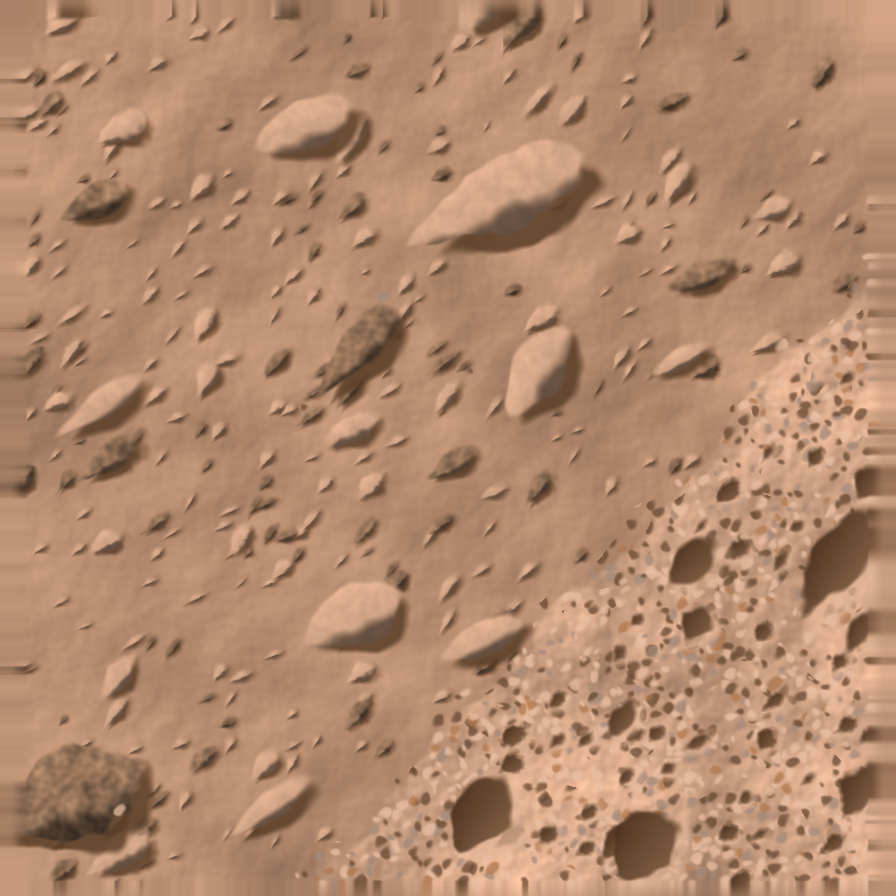
Reproduce this texture procedurally as a Shadertoy shader.

```glsl
// Dry reddish soil strewn with tapered stones, beside a pitted bank of coarse grit.

float hash(vec2 p) {
    vec3 q = fract(p.xyx * vec3(0.1031, 0.1030, 0.0973));
    q += dot(q, q.yzx + 33.33);
    return fract((q.x + q.y) * q.z);
}

vec2 hash2(vec2 p) { return vec2(hash(p), hash(p + 71.7)); }

float corner(vec2 cell, vec2 offset) {
    float a = 6.2832 * hash(cell);
    return dot(vec2(cos(a), sin(a)), offset);
}

// Gradient noise, roughly -0.7 to 0.7
float noise(vec2 p) {
    vec2 i = floor(p), f = p - i, e = vec2(1, 0);
    vec2 u = f * f * f * (f * (f * 6.0 - 15.0) + 10.0);
    return mix(mix(corner(i, f), corner(i + e, f - e), u.x),
               mix(corner(i + e.yx, f - e.yx), corner(i + 1.0, f - 1.0), u.x), u.y);
}

float height(vec2 p) {
    return noise(p * 17.0) + 0.5 * noise(p * 43.0 + 7.0) + 0.2 * noise(p * 105.0);
}

// Positive inside the grit bank at the lower right
float bankSide(vec2 p) {
    return (p.x - 0.33) * 1.08 - p.y + 0.05 * noise(p * 9.0) + 0.025 * noise(p * 34.0);
}

mat2 turned(float a) { return mat2(cos(a), -sin(a), sin(a), cos(a)); }

// Tapered blob: x = signed distance, y = position across its width
vec2 blob(vec2 q, float len, float wid, float taper) {
    float u = q.x / len;
    float v = q.y / (wid * max(1.0 + taper * u, 0.2));
    float r = pow(pow(abs(u), 1.5) + pow(abs(v), 1.5), 0.667);
    return vec2((r - 1.0) * wid, v);
}

// Stones on the open soil, lit from the upper left
vec3 addStones(vec3 col, vec2 p, float cells, float density) {
    vec2 s = p * cells, id = floor(s);
    float rough = 0.25 * noise(s * 3.5) + 0.14 * noise(s * 9.0);
    float grain = noise(p * vec2(55.0, 45.0)) + 0.6 * noise(p * 120.0);
    float soft = 0.003 * cells;
    for (int k = 0; k < 9; k++) {
        vec2 c = id + vec2(k % 3 - 1, k / 3 - 1), seed = c + cells * 3.1;
        vec2 center = c + 0.2 + 0.6 * hash2(seed + 5.0);
        vec2 place = center / cells;
        float crowd = density * (1.15 - 0.4 * place.x + 0.9 * noise(place * 4.0));
        if (hash(seed) > crowd || bankSide(place) > -0.25 / cells) continue;

        float size = mix(0.17, 0.47, hash(seed + 9.0));
        float wid = size * mix(0.3, 0.6, hash(seed + 13.0));
        float taper = mix(0.1, 0.7, hash(seed + 27.0));
        mat2 turn = turned(mix(0.4, 1.1, hash(seed + 17.0)));
        vec2 d = s - center;
        vec2 body = blob(turn * d, size, wid, taper);
        vec2 shade = blob(turn * (d - size * vec2(0.24, -0.16)), size * 0.9, wid, taper);
        body.x += rough * wid;
        shade.x += rough * wid;

        col = mix(col, vec3(0.35, 0.24, 0.15), 0.85 * smoothstep(1.5 * soft, -1.5 * soft, shade.x));
        float dull = step(0.66, hash(seed + 23.0));
        vec3 tint = mix(vec3(0.83, 0.65, 0.53), vec3(0.57, 0.44, 0.34), dull);
        tint *= 1.0 + grain * mix(0.08, 0.4, dull) + 0.08 * body.y;
        tint *= mix(0.52, 1.0, smoothstep(-0.7, -0.2, body.y + 1.4 * rough));
        col = mix(col, tint, smoothstep(soft, -soft, body.x));
    }
    return col;
}

// Shadowed hollows in the bank, with a bright far lip
vec3 addPits(vec3 col, vec2 p, float cells, float density) {
    vec2 s = p * cells, id = floor(s);
    float rough = 0.35 * noise(s * 3.0) + 0.2 * noise(s * 8.0);
    float soft = 0.0035 * cells;
    for (int k = 0; k < 9; k++) {
        vec2 c = id + vec2(k % 3 - 1, k / 3 - 1), seed = c + cells * 7.3;
        vec2 center = c + 0.2 + 0.6 * hash2(seed + 3.0);
        if (hash(seed) > density || bankSide(center / cells) < 0.35 / cells) continue;
        float size = mix(0.2, 0.42, hash(seed + 11.0));
        float wid = size * mix(0.42, 0.8, hash(seed + 15.0));
        mat2 turn = turned(mix(0.5, 1.1, hash(seed + 19.0)));
        vec2 d = s - center;
        vec2 pit = blob(turn * d, size, wid, 0.25);
        vec2 lip = blob(turn * (d - size * vec2(0.2, -0.25)), size, wid, 0.25);
        pit.x += rough * wid;
        lip.x += rough * wid;
        col = mix(col, vec3(0.89, 0.71, 0.59), 0.7 * smoothstep(3.0 * soft, -soft, lip.x));
        vec3 floorTint = mix(vec3(0.47, 0.34, 0.24), vec3(0.33, 0.22, 0.14), 0.6 + 0.6 * pit.y);
        col = mix(col, floorTint, 0.95 * smoothstep(soft, -soft, pit.x));
    }
    return col;
}

// Loose mixed grains: dark, grey, orange and pale
vec3 addGrit(vec3 col, vec2 p, float cells, float amount) {
    vec2 s = p * cells + 0.6 * noise(p * 60.0), id = floor(s);
    for (int k = 0; k < 9; k++) {
        vec2 c = id + vec2(k % 3 - 1, k / 3 - 1);
        float kind = hash(c + cells), r = mix(0.25, 0.6, hash(c + 41.0));
        float d = length(s - c - hash2(c + 29.0)) - r;
        vec3 tint = kind < 0.33 ? vec3(0.40, 0.28, 0.19) : kind < 0.46 ? vec3(0.64, 0.54, 0.48)
                  : kind < 0.55 ? vec3(0.69, 0.47, 0.31) : vec3(0.92, 0.75, 0.64);
        float present = step(hash(c + 53.0), 0.7 * amount);
        col = mix(col, tint, 0.75 * present * smoothstep(0.22, -0.22, d));
    }
    return col;
}

void mainImage(out vec4 fragColor, in vec2 fragCoord) {
    // Border strips smear the outermost soil outwards
    vec2 uv = fragCoord / iResolution.xy;
    vec2 p = clamp(uv, vec2(0.028, 0.016), vec2(0.97, 0.982));

    // Soil with soft relief, broad tone drifts and slanted wind streaks
    float relief = height(p) - height(p + vec2(-0.005, 0.0045));
    vec2 along = turned(0.8) * p;
    float drift = 0.17 * noise(p * 4.5) + 0.13 * noise(p * 11.0 + 3.0) + 0.09 * noise(along * vec2(9.0, 26.0));
    vec3 soil = vec3(0.715, 0.55, 0.44) * (1.0 + 0.17 * relief + drift);
    float side = bankSide(p);
    float bank = smoothstep(-0.006, 0.008, side);
    vec3 bankSoil = vec3(0.80, 0.625, 0.51) * (1.0 + 0.35 * relief + 1.3 * drift);
    vec3 col = mix(soil, bankSoil, bank);

    // Scattered stones, small to large
    col = addStones(col, p, 38.0, 0.22);
    col = addStones(col, p, 21.0, 0.32);
    col = addStones(col, p, 11.0, 0.30);
    col = addStones(col, p, 4.4, 0.75);

    // Grit and hollows of the bank
    float amount = smoothstep(-0.04, 0.04, side) * (0.85 + 0.8 * noise(p * 12.0));
    col = addGrit(col, p, 95.0, amount);
    col = addPits(col, p, 25.0, 0.34);
    col = addPits(col, p, 12.0, 0.42);
    col = addPits(col, p, 6.0, 0.52);

    // Fade the smears towards plain soil
    col = mix(col, soil, 0.6 * smoothstep(0.0, 0.018, length(uv - p)));
    fragColor = vec4(clamp(col, 0.0, 1.0), 1.0);
}
```
